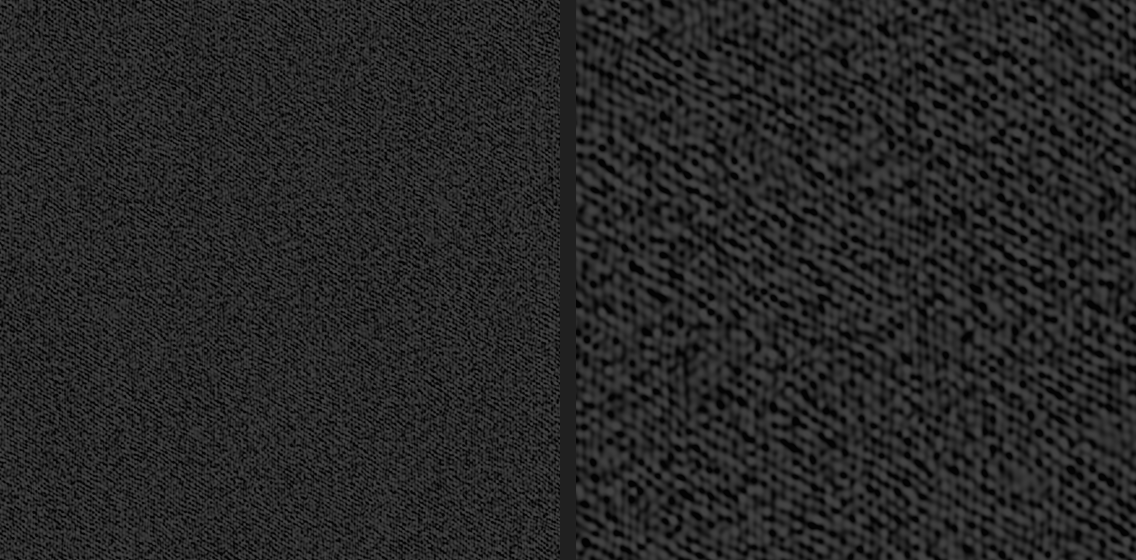
Left, the full canvas; right, a detail of the centre.
Give the GLSL for this texture, as a Shadertoy shader.

```glsl
// Charcoal twill cloth: fine broken diagonal ribs, grainy yarn and a few pale slubs.
#define RIBS 142.0        // diagonal ribs per canvas
#define COLUMNS 176.0     // upright threads per canvas
#define RIB_ANGLE -0.53   // rib direction in radians
#define RIB_DEPTH 0.85
#define DASH_DEPTH 0.85
#define GRAIN_DEPTH 1.5
#define CONTRAST 1.2
#define SLUBS 22
#define MID_TONE 0.163

const float TAU = 6.28319;

float hash(vec2 p) {
    vec3 q = fract(p.xyx * 0.1031);
    q += dot(q, q.yzx + 33.33);
    return fract((q.x + q.y) * q.z);
}

// Smooth value noise in -1..1
float noise(vec2 p) {
    vec2 cell = floor(p), f = fract(p);
    f = f * f * (3.0 - 2.0 * f);
    float low = mix(hash(cell), hash(cell + vec2(1, 0)), f.x);
    float high = mix(hash(cell + vec2(0, 1)), hash(cell + vec2(1, 1)), f.x);
    return 2.0 * mix(low, high, f.y) - 1.0;
}

// Noise less its surroundings: distinct spots without broad blotches
float spotNoise(vec2 p) {
    float around = noise(p + vec2(1, 0)) + noise(p - vec2(1, 0))
                 + noise(p + vec2(0, 1)) + noise(p - vec2(0, 1));
    return noise(p) - 0.18 * around;
}

vec2 rotate(vec2 p, float angle) {
    float c = cos(angle), s = sin(angle);
    return vec2(c * p.x + s * p.y, c * p.y - s * p.x);
}

// Relief of the weave, about zero mean and unit spread
float weave(vec2 uv) {
    vec2 p = rotate(uv, RIB_ANGLE) + 3.0;   // x along the ribs, y across

    // Ribs wander a little and break up
    float wander = 0.45 * noise(uv * 22.0 + 7.0) + 0.16 * noise(uv * 90.0 + 51.0);
    float ribPhase = p.y * RIBS + wander;
    float strength = 0.9 + 0.4 * noise(uv * 32.0 + 90.0);
    float ribs = RIB_DEPTH * strength * cos(TAU * ribPhase);

    // Dashes follow the ribs, upright threads cut them into stitches
    float dashes = DASH_DEPTH * spotNoise(vec2(p.x * 95.0, ribPhase * 1.5));
    float columnPhase = uv.x * COLUMNS + 0.5 * noise(uv * 40.0 + 130.0);
    float stitches = 0.42 * cos(TAU * columnPhase);

    float grain = GRAIN_DEPTH * spotNoise(uv * vec2(215.0, 235.0) + 17.0);

    // Slight unevenness of the cloth and faint upright streaks
    float uneven = 0.08 * noise(uv * 9.0 + 210.0) + 0.08 * noise(uv * vec2(60.0, 5.0) + 33.0);
    return ribs + dashes + stitches + grain + uneven;
}

// Coverage of the scattered pale slubs, 0..1
float slubs(vec2 uv) {
    float cover = 0.0;
    for (int i = 0; i < SLUBS; i++) {
        float id = float(i) + 1.0;
        vec2 centre = vec2(hash(vec2(id, 3.0)), hash(vec2(id, 19.0)));
        float size = hash(vec2(id, 37.0));
        float angle = -0.55 - 0.45 * hash(vec2(id, 53.0));
        vec2 radius = vec2(mix(0.008, 0.028, size * size), mix(0.005, 0.008, size));
        vec2 d = rotate(uv - centre, angle) / radius;
        float opacity = mix(0.35, 0.8, hash(vec2(id, 71.0)));
        cover = max(cover, opacity * exp(-dot(d, d) * 1.5));
    }
    return cover;
}

// Grey tone: deep narrow grooves, soft even highlights
float tone(float relief) {
    float z = clamp(relief * CONTRAST, -2.2, 2.8);
    return clamp(MID_TONE + 0.064 * z - 0.009 * z * z, 0.012, 0.28);
}

void mainImage(out vec4 fragColor, in vec2 fragCoord) {
    float unit = min(iResolution.x, iResolution.y);
    float pale = slubs(fragCoord / unit);

    // Four samples per pixel smooth the fine threads
    float grey = 0.0;
    for (int i = 0; i < 4; i++) {
        vec2 offset = vec2(i % 2, i / 2) * 0.5 - 0.25;
        float relief = weave((fragCoord + offset) / unit);
        grey += 0.25 * tone(mix(relief, 0.75, pale));
    }
    fragColor = vec4(vec3(grey), 1.0);
}
```
